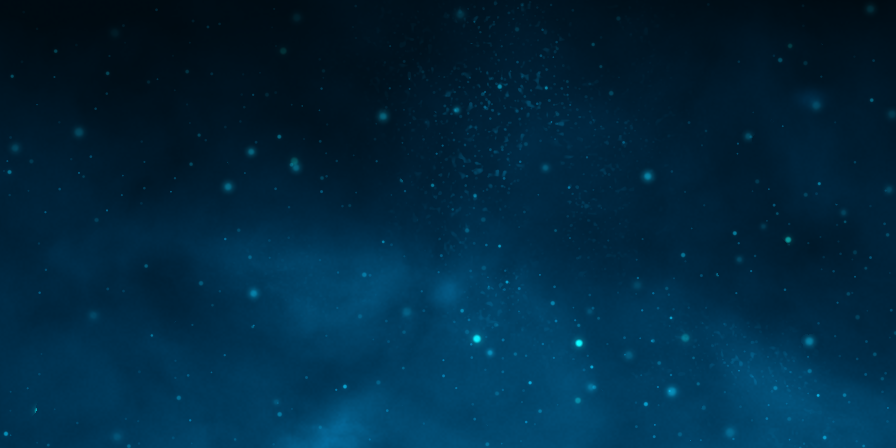
This texture is drawn by a WebGL 2 fragment shader. Its source:

```glsl
#version 300 es
precision highp float;

uniform vec2 u_resolution;
out vec4 fragColor;

float hash(vec2 p, float seed) {
    vec3 q = fract(vec3(p.xyx) * vec3(0.1031, 0.1030, 0.0973) + seed * 0.137);
    q += dot(q, q.yzx + 33.33);
    return fract((q.x + q.y) * q.z);
}

vec2 rotate(vec2 p, float angle) {
    float c = cos(angle);
    float s = sin(angle);
    return vec2(c * p.x + s * p.y, c * p.y - s * p.x);
}

float valueNoise(vec2 p) {
    vec2 cell = floor(p);
    vec2 f = fract(p);
    f = f * f * (3.0 - 2.0 * f);
    float low = mix(hash(cell, 1.0), hash(cell + vec2(1, 0), 1.0), f.x);
    float high = mix(hash(cell + vec2(0, 1), 1.0), hash(cell + vec2(1, 1), 1.0), f.x);
    return mix(low, high, f.y);
}

float fbm(vec2 p) {
    float sum = 0.0;
    float amplitude = 0.5;
    for (int i = 0; i < 5; i++) {
        sum += amplitude * valueNoise(p);
        p = mat2(1.6, 1.2, -1.2, 1.6) * p + 7.3;
        amplitude *= 0.5;
    }
    return sum;
}

// Soft elliptical cloud, turned by an angle
float cloud(vec2 p, vec2 center, vec2 radius, float angle) {
    vec2 d = rotate(p - center, angle) / radius;
    return exp(-dot(d, d));
}

// One jittered star per cell: x is the core, y is the halo
vec2 stars(vec2 p, float cellSize, float radius, float density, float seed, float pixel) {
    vec2 cell = floor(p / cellSize);
    vec2 jitter = vec2(hash(cell, seed), hash(cell, seed + 1.7));
    vec2 center = (cell + 0.22 + 0.56 * jitter) * cellSize;
    float present = step(hash(cell, seed + 3.1), density);
    float size = radius * mix(0.6, 1.25, hash(cell, seed + 4.3));
    float power = mix(0.25, 1.0, pow(hash(cell, seed + 5.9), 2.0));
    float d = length(p - center);
    float core = 1.0 - smoothstep(size * 0.4, size + 0.5 * pixel, d);
    float halo = 1.0 - smoothstep(0.0, min(size * 3.0, cellSize * 0.22), d);
    return vec2(core, halo * halo) * present * power;
}

// Deep navy to clear blue, keyed by the blue level
vec3 skyColor(float level) {
    float green = level * mix(0.59, 0.68, smoothstep(0.1, 0.6, level));
    return vec3(0.015 * smoothstep(0.3, 0.6, level), green, level);
}

void main() {
    vec2 p = gl_FragCoord.xy / u_resolution.y;
    float pixel = 1.0 / u_resolution.y;
    float side = abs(p.x * u_resolution.y / u_resolution.x - 0.53) * 2.0;

    // Warped haze
    vec2 warp = vec2(fbm(p * 2.5 + 3.0), fbm(p * 2.5 + 19.0)) - 0.48;
    vec2 q = p + 0.22 * warp;
    float broad = fbm(q * 2.6 + 5.0) - 0.48;
    float wisps = fbm(q * 6.5 + 31.0) - 0.48;

    // Vertical gradient with a lighter middle
    float level = 0.383 - 0.285 * p.y - 0.035 * side * side;
    level += broad * mix(0.25, 0.10, p.y) + wisps * mix(0.17, 0.05, p.y);

    // Nebula banks
    float column = cloud(q, vec2(1.16, 0.72), vec2(0.23, 0.36), 0.15);
    float bank = cloud(q, vec2(0.92, 0.37), vec2(0.40, 0.12), -0.2);
    float flare = cloud(p + 0.12 * warp, vec2(0.78, 0.06), vec2(0.13, 0.06), 0.7);
    float cove = cloud(q, vec2(1.68, 0.12), vec2(0.19, 0.14), -0.5);
    level += 0.065 * column + bank * (0.065 + 0.2 * wisps) + 0.05 * cove;
    level += flare * (0.17 + 0.9 * max(wisps + 0.06, 0.0));
    level += 0.10 * cloud(p, vec2(1.81, 0.78), vec2(0.035, 0.022), 0.0);
    level += 0.12 * cloud(p + 0.1 * warp, vec2(1.00, 0.35), vec2(0.04, 0.03), -0.4);
    vec3 color = skyColor(max(level, 0.07));

    // Fine dust gathered in the column and the lower cove
    float dustMask = clamp(column * 1.2 + 0.6 * cove + 0.2 * bank, 0.0, 1.0);
    dustMask *= smoothstep(0.28, 0.62, fbm(p * 9.0 + 11.0));
    vec2 dustPoint = rotate(p + 0.04 * warp, 0.6);
    float grit = valueNoise(dustPoint * 92.0) * valueNoise(rotate(dustPoint, 0.9) * 118.0);
    grit = smoothstep(0.36, 0.75, grit);
    float specks = stars(dustPoint, 0.019, 0.0032, 0.6, 12.0, pixel).x;
    color += vec3(0.01, 0.18, 0.22) * dustMask * (0.8 * grit + 0.9 * specks);

    // Star layers, from faint and many to large and few
    float cluster = mix(0.4, 1.5, smoothstep(0.35, 0.6, fbm(p * 3.5 + 43.0)));
    float abundance = cluster * mix(1.0, 0.35, smoothstep(0.35, 1.0, p.y)) + 0.35 * column;
    float dimming = mix(1.0, 0.5, smoothstep(0.55, 1.0, p.y) * (1.0 - column));
    vec2 faint = stars(p, 0.037, 0.0030, 0.36 * abundance, 21.0, pixel);
    vec2 small = stars(rotate(p, 0.4), 0.073, 0.0050, 0.42 * abundance, 34.0, pixel);
    vec2 soft = stars(rotate(p, 0.8), 0.135, 0.0100, 0.34 * abundance, 47.0, pixel);
    vec2 large = stars(p + 0.057, 0.21, 0.0095, 0.24 * abundance, 58.0, pixel);
    vec3 light = vec3(0.01, 0.24, 0.30) * faint.x;
    light += vec3(0.02, 0.34, 0.38) * (small.x + 0.2 * small.y);
    light += vec3(0.02, 0.26, 0.29) * (0.5 * soft.x + soft.y);
    light += vec3(0.04, 0.58, 0.50) * (large.x + 0.35 * large.y);
    color += light * dimming;

    // Slight grain
    color *= 1.0 + 0.05 * (valueNoise(p * 190.0) - 0.5);
    fragColor = vec4(clamp(color, 0.0, 1.0), 1.0);
}
```
